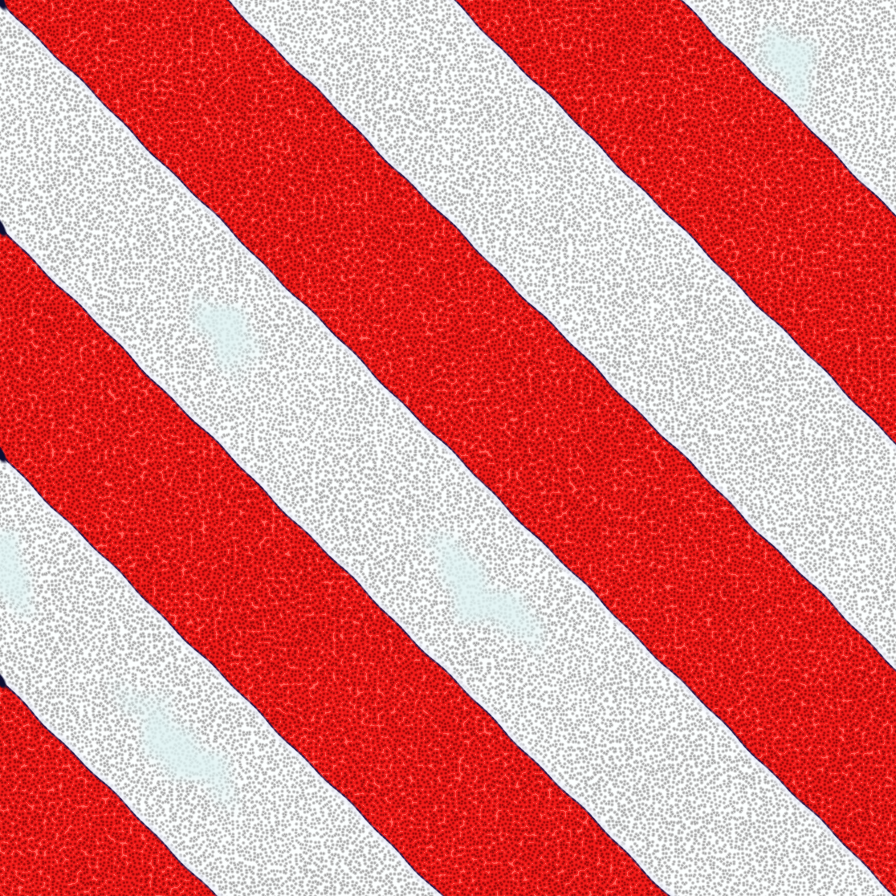
A three.js fragment shader for this pattern:

```glsl
// Grainy diagonal candy stripes, red and off-white, falling left to right.
// A periodic band distance gives fills, ink edges and pale rims; cellular
// noise gives the grain, and warped ellipses give the pale worn smudges.

varying vec2 vUv;

const float PERIOD = 0.506;        // one red and one white band, along x
const float WOBBLE = 0.0012;       // waver of the band edges
const float SOFT = 0.001;          // edge smoothing
const float INK_HALF_WIDTH = 0.0009;
const float RIM_WIDTH = 0.009;
const float DOT_RADIUS = 0.009;    // ink dots on the left border
const float GRAIN_CELLS = 220.0;
const float SMUDGE_WIDTH = 0.055;
const vec3 WHITE_DARK = vec3(0.65, 0.65, 0.65);
const vec3 WHITE_LIGHT = vec3(0.99, 1.0, 1.0);
const vec3 RED_DARK = vec3(0.60, 0.03, 0.03);
const vec3 RED_MID = vec3(0.95, 0.11, 0.10);
const vec3 RED_LIGHT = vec3(1.0, 0.38, 0.35);
const vec3 RIM = vec3(0.94, 0.95, 0.99);
const vec3 SMUDGE = vec3(0.87, 0.95, 0.95);
const vec3 INK = vec3(0.16, 0.07, 0.28);
const vec3 DOT_INK = vec3(0.05, 0.05, 0.20);

vec2 hash2(vec2 p) {
  vec3 q = fract(vec3(p.xyx) * vec3(0.1031, 0.1030, 0.0973));
  q += dot(q, q.yzx + 33.33);
  return fract((q.xx + q.yz) * q.zy);
}

// Distance to the nearest of one jittered point per cell.
float cellular(vec2 p) {
  vec2 cell = floor(p);
  float nearest = 2.0;
  for (int y = -1; y <= 1; y++) {
    for (int x = -1; x <= 1; x++) {
      vec2 c = cell + vec2(float(x), float(y));
      nearest = min(nearest, distance(p, c + hash2(c)));
    }
  }
  return nearest;
}

// Signed distance to the nearest band edge: negative in red.
float bandDistance(float across, float along) {
  float waver = WOBBLE * (sin(along * 23.0) + sin(along * 61.0 + across * 9.0));
  float phase = (across + waver) / PERIOD;
  float fromRedCentre = abs(fract(phase + 0.25) - 0.5);
  return (fromRedCentre - 0.25) * PERIOD * 0.7071;
}

// Pale patches lying along the white bands, in pairs.
float smudges(float across, float along) {
  vec2 p = vec2(along + 0.020 * sin(across * 55.0 + along * 13.0),
                across + 0.012 * sin(along * 38.0) + 0.006 * sin(along * 90.0));
  float cover = 0.0;
  for (int i = 0; i < 5; i++) {
    float pair = floor(float(i) * 0.5);
    float second = mod(float(i), 2.0);
    float last = floor(pair * 0.5);
    vec2 centre = vec2(0.63 + second * (0.40 + 0.17 * pair) + 0.32 * last,
                       PERIOD * (pair - 1.25 + last) - 0.08 * last);
    vec2 radius = vec2(0.10 + 0.05 * second, SMUDGE_WIDTH);
    cover = max(cover, 1.0 - smoothstep(0.25, 1.0, length((p - centre) / radius)));
  }
  return cover;
}

void main() {
  float across = vUv.x + vUv.y - 1.0;
  float along = vUv.x + 1.0 - vUv.y;
  float edge = bandDistance(across, along);

  // Grain with faint broad mottling
  float mottle = sin(vUv.x * 37.0 + 2.0 * sin(vUv.y * 29.0))
               * sin(vUv.y * 43.0 + 2.0 * sin(vUv.x * 31.0));
  float grain = cellular(vUv * GRAIN_CELLS) + 0.025 * mottle;

  // White bands: grain, worn smudges and a smooth pale rim
  vec3 white = mix(WHITE_DARK, WHITE_LIGHT, smoothstep(0.0, 0.65, grain));
  white = mix(white, SMUDGE, 0.8 * smudges(across, along));
  float rim = 1.0 - smoothstep(0.3 * RIM_WIDTH, RIM_WIDTH, edge);
  white = mix(white, RIM, 0.75 * rim);

  // Red bands
  vec3 red = mix(RED_DARK, RED_MID, smoothstep(0.0, 0.55, grain));
  red = mix(red, RED_LIGHT, smoothstep(0.6, 0.9, grain));

  // Bands, broken ink edges and border dots
  vec3 color = mix(red, white, smoothstep(-SOFT, SOFT, edge));
  float ink = 1.0 - smoothstep(INK_HALF_WIDTH - SOFT, INK_HALF_WIDTH + SOFT, abs(edge));
  color = mix(color, INK, ink * mix(1.0, 0.65, smoothstep(0.2, 0.8, grain)));
  float dots = 1.0 - smoothstep(0.5 * DOT_RADIUS, DOT_RADIUS, length(vec2(vUv.x, edge * 1.4)));
  color = mix(color, DOT_INK, dots);

  gl_FragColor = vec4(color, 1.0);
}
```
